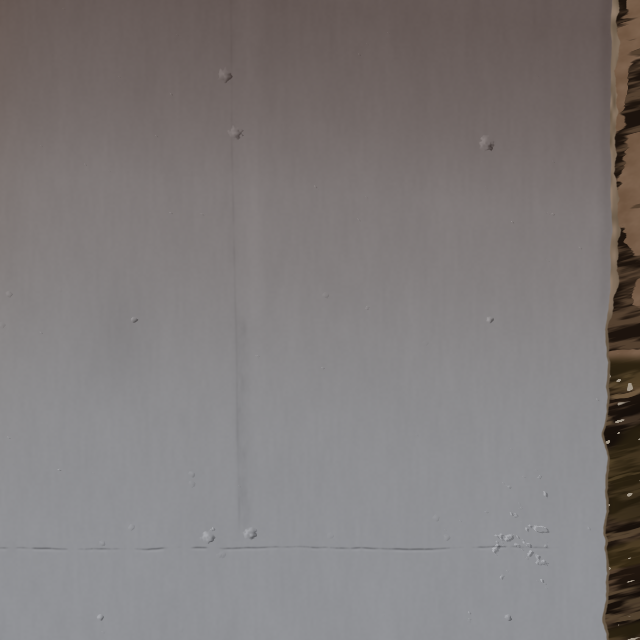
This texture is drawn by a Shadertoy shader. Its source:

```glsl
// Painted grey wall panel with seams and nail bumps, beside a strip of rough broken wood

float hash(vec2 p) {
    vec3 q = fract(vec3(p.xyx) * 0.1031);
    q += dot(q, q.yzx + 33.33);
    return fract((q.x + q.y) * q.z);
}

float noise(vec2 p) {
    vec2 i = floor(p), f = fract(p);
    f = f * f * (3.0 - 2.0 * f);
    return mix(mix(hash(i), hash(i + vec2(1, 0)), f.x),
               mix(hash(i + vec2(0, 1)), hash(i + vec2(1, 1)), f.x), f.y);
}

float fbm(vec2 p) {
    float sum = 0.0, amp = 0.5;
    for (int i = 0; i < 4; i++) {
        sum += amp * noise(p);
        p = mat2(1.6, 1.2, -1.2, 1.6) * p + 17.7;
        amp *= 0.5;
    }
    return sum / 0.94;
}

// Layered grain that keeps its direction in every octave
float grain(vec2 p) {
    return 0.55 * noise(p) + 0.3 * noise(p * 2.1 + 9.0) + 0.15 * noise(p * 4.3 + 5.0);
}

// Soft line profile of a given half width
float ridge(float d, float w) { return exp(-d * d / (w * w)); }

// Height of loose paint flakes, crowded near the lower right
float flakes(vec2 p) {
    vec2 d = (p - vec2(0.825, 0.165)) / vec2(0.07, 0.065);
    float crowd = exp(-dot(d, d));
    return smoothstep(0.0, 0.1, fbm(p * 75.0) - mix(0.86, 0.61, crowd));
}

// Lit left side and dark right crescent of a rough bump
float bump(vec2 p, vec2 centre, float r) {
    vec2 d = (p - centre) / r;
    d += 0.6 * (vec2(noise(p * 250.0), noise(p * 250.0 + 40.0)) - 0.5);
    float dome = smoothstep(1.15, 0.75, length(d));
    float crescent = dome * smoothstep(0.15, 0.8, dot(d, vec2(0.8, -0.5)));
    return dome * 0.35 * dot(d, vec2(-0.7, 0.5)) - 0.55 * crescent + 0.2 * ridge(length(d + vec2(0.4, -0.2)), 0.45);
}

float nails(vec2 p) {
    float shade = 0.0;
    // Pairs beside the vertical seam
    for (int i = 0; i < 4; i++) {
        float side = float(i % 2) * 2.0 - 1.0;
        vec2 c = i < 2 ? vec2(0.36 + 0.008 * side, 0.882 - 0.09 * float(i))
                       : vec2(0.358 + 0.033 * side, 0.163 + 0.003 * side);
        shade += (i < 2 ? 0.2 : 0.28) * bump(p, c, 0.0105);
    }
    // Wide grid of smaller heads
    for (int j = 0; j < 5; j++) {
        float row = float(j / 2);
        float x = (j % 2 == 0 && j < 4) ? 0.19 : 0.76;
        vec2 c = vec2(x + 0.07 * (0.5 - hash(vec2(j, 3))) * (2.0 - row), 0.035 + 0.56 * row - 0.095 * row * row);
        shade += 0.25 * bump(p, c, j == 4 ? 0.011 : 0.0055);
    }
    // Scattered small nicks
    for (int k = 0; k < 16; k++) {
        vec2 c = vec2(hash(vec2(k, 11)) * 0.92, hash(vec2(k, 23)) * 0.6);
        shade += 0.1 * hash(vec2(k, 31)) * bump(p, c, 0.005);
    }
    return shade;
}

vec3 wall(vec2 p) {
    // Warm shade above, cool light below
    float t = 1.0 - p.y + 0.1 * (0.45 - p.x) * p.y + 0.03 * (fbm(p * 3.0) - 0.5);
    vec3 col = mix(vec3(0.392, 0.345, 0.332), vec3(0.485, 0.455, 0.45), clamp(t / 0.31, 0.0, 1.0));
    col = mix(col, vec3(0.545, 0.54, 0.545), smoothstep(0.15, 0.72, t));
    col = mix(col, vec3(0.565, 0.57, 0.585), smoothstep(0.4, 0.95, t));
    col -= vec3(0.01, 0.02, 0.03) * exp(-p.x * 14.0) * p.y;

    // Faint woven brush marks and fine grain
    float light = 0.009 * (noise(p * vec2(170, 35)) - 0.5) + 0.007 * (noise(p * vec2(50, 6)) - 0.5);
    light += 0.007 * (noise(p * 230.0) - 0.5) + 0.01 * (fbm(p * vec2(20, 12)) - 0.5);

    // Vertical seam, smudged in its lower half
    float seam = p.x - 0.378 + 0.016 * p.y - 0.003 * noise(vec2(p.y * 9.0, 2));
    float below = smoothstep(0.52, 0.48, p.y);
    float reach = smoothstep(0.15, 0.2, p.y);
    float smudge = ridge(seam - 0.003, 0.01) * fbm(p * vec2(110, 45));
    light -= reach * (0.03 * fbm(vec2(p.y * 25.0, 6)) * ridge(seam + 0.004, 0.002) + 0.045 * below * smudge);
    light += reach * 0.01 * ridge(seam - 0.025, 0.018) * (1.0 - below);

    // Broken horizontal hairline crack
    float crack = p.y - 0.144 - 0.007 * (fbm(vec2(p.x * 18.0, 5)) - 0.5);
    float broken = smoothstep(0.88, 0.85, p.x) * smoothstep(0.25, 0.8, fbm(vec2(p.x * 45.0, 9)));
    light += broken * (0.025 * ridge(crack + 0.0035, 0.002) - 0.14 * ridge(crack, 0.0015));

    // Relief
    vec2 e = vec2(0.0016, -0.001);
    light += 0.11 * (flakes(p + e) - flakes(p - e)) + nails(p);
    light -= 0.018 * ridge(length((p - vec2(0.19, 0.48)) / vec2(1.0, 1.3)), 0.06);
    return col + light;
}

vec3 wood(vec2 p) {
    vec2 q = vec2(p.x, p.y - 0.25 * p.x);
    float fibre = grain(q * vec2(16, 100));
    // Tan boards with dark broken knots
    vec3 board = vec3(0.455, 0.355, 0.275) + 0.1 * (fbm(q * vec2(40, 60)) - 0.5);
    vec3 bark = mix(vec3(0.11, 0.075, 0.05), vec3(0.33, 0.255, 0.19), smoothstep(0.42, 0.72, fibre));
    float knots = smoothstep(0.46, 0.5, 0.75 * noise(q * vec2(26, 21) + 4.0) + 0.25 * fibre);
    vec3 col = mix(board, bark, knots);
    // Stacked splinters with olive and pale chips
    vec3 splinter = mix(bark, vec3(0.4, 0.32, 0.23), smoothstep(0.62, 0.75, grain(q * vec2(14, 80) + 30.0)));
    splinter = mix(splinter, vec3(0.27, 0.22, 0.1), 0.5 * smoothstep(0.6, 0.75, noise(q * vec2(8, 26))));
    splinter *= 0.7 + 0.5 * noise(q * vec2(10, 28) + 11.0);
    splinter = mix(splinter, vec3(0.64, 0.6, 0.54), smoothstep(0.87, 0.92, noise(q * vec2(60, 110) + 8.0)));
    return mix(col, splinter, smoothstep(0.45, 0.43, p.y));
}

void mainImage(out vec4 fragColor, in vec2 fragCoord) {
    vec2 p = fragCoord / iResolution.xy;
    float upper = smoothstep(0.46, 0.55, p.y);

    // Ragged boundary between panel and wood
    float rag = fbm(vec2(p.y * 28.0, 1)) - 0.5;
    float edge = p.x - 0.945 - 0.01 * upper - mix(0.014, 0.006, upper) * rag;
    float rim = mix(0.004, 0.011, upper) * (0.3 + 1.2 * fbm(vec2(p.y * 45.0, 7)));
    vec3 paint = wall(p) - 0.03 * upper * ridge(edge + 0.007, 0.01);
    vec3 chipped = mix(vec3(0.4, 0.34, 0.27), vec3(0.58, 0.5, 0.43), upper * noise(p * vec2(150, 50)));

    float soft = max(0.0015, 1.0 / iResolution.y);
    vec3 col = mix(paint, chipped, smoothstep(-soft, soft, edge));
    col = mix(col, wood(p), smoothstep(-soft, soft, edge - rim));
    fragColor = vec4(clamp(col, 0.0, 1.0), 1.0);
}
```
